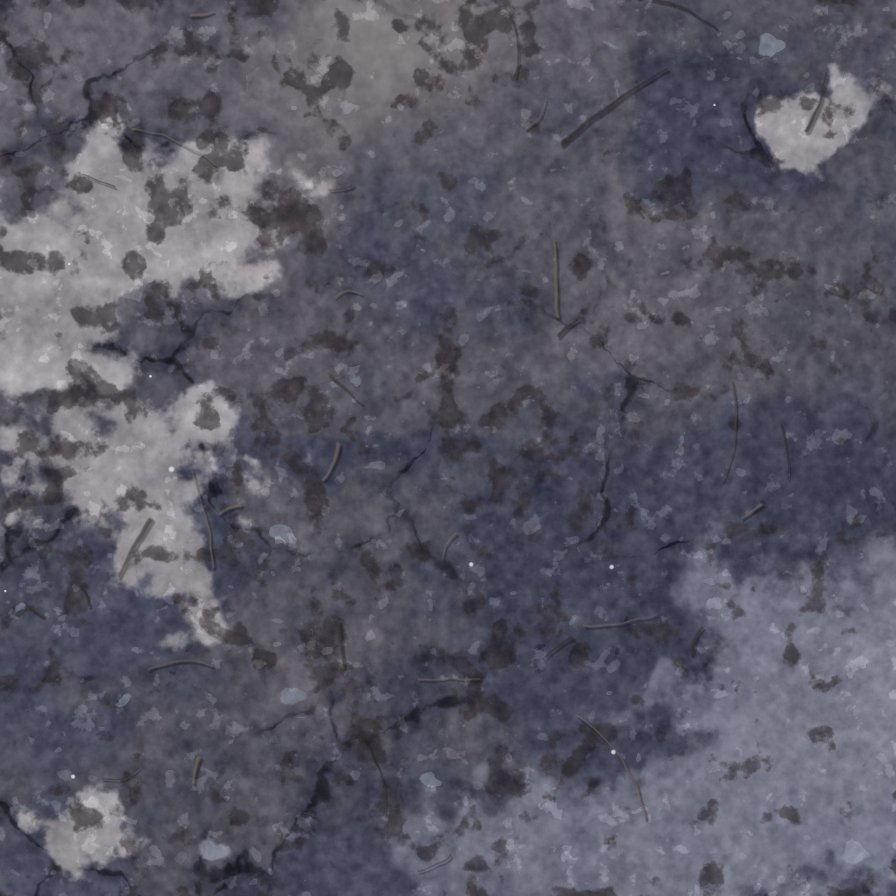
Reproduce this texture procedurally as a Shadertoy shader.

```glsl
const vec3 WET = vec3(0.225, 0.228, 0.295);
const vec3 PUDDLE = vec3(0.275, 0.29, 0.37);
const vec3 MUD = vec3(0.325, 0.32, 0.36);
const vec3 DRY_MUD = vec3(0.40, 0.385, 0.42);
const vec3 PALE_DIRT = vec3(0.61, 0.595, 0.61);
const vec3 COOL_DIRT = vec3(0.445, 0.45, 0.515);
const vec3 HAZE = vec3(0.60, 0.575, 0.56);
const vec3 STRAW = vec3(0.46, 0.41, 0.37);
const vec3 BARK = vec3(0.19, 0.17, 0.18);
const vec3 STONE = vec3(0.58, 0.61, 0.68);
const float SLAB_CELLS = 5.0;
const float GRAIN = 0.17;
const float EDGE = 0.0016;
const int TWIGS = 34;
const int GLINTS = 9;

float hash(vec2 p) {
    vec3 q = fract(p.xyx * 0.1031);
    q += dot(q, q.yzx + 33.33);
    return fract((q.x + q.y) * q.z);
}

vec2 hash2(vec2 p) {
    return vec2(hash(p + 7.3), hash(p + 41.7));
}

float noise(vec2 p) {
    vec2 i = floor(p), f = fract(p);
    f = f * f * (3.0 - 2.0 * f);
    return mix(mix(hash(i), hash(i + vec2(1, 0)), f.x),
               mix(hash(i + vec2(0, 1)), hash(i + 1.0), f.x), f.y);
}

float fbm(vec2 p) {
    float sum = 0.0, amp = 0.5;
    for (int i = 0; i < 5; i++) {
        sum += amp * noise(p);
        p = mat2(1.6, 1.2, -1.2, 1.6) * p + 13.1;
        amp *= 0.5;
    }
    return sum / 0.97;
}

// Positive inside an ellipse, 1 at its centre
float blob(vec2 p, vec2 centre, vec2 radius) {
    return 1.0 - length((p - centre) / radius);
}

// Gap to the nearest slab border, and a random tone per slab
vec2 slabs(vec2 p) {
    float near = 9.0, second = 9.0, tone = 0.0;
    for (int k = 0; k < 9; k++) {
        vec2 cell = floor(p) + vec2(k % 3, k / 3) - 1.0;
        float d = length(cell + hash2(cell) - p);
        if (d < near) { second = near; near = d; tone = hash(cell + 3.9); }
        else second = min(second, d);
    }
    return vec2(second - near, tone);
}

// One ragged lump in some of the cells: coverage and random tone
vec2 lumps(vec2 p, float cells, float share) {
    p *= cells;
    vec2 cell = floor(p), r = hash2(cell + cells);
    float size = mix(0.06, 0.26, r.x * r.y);
    float d = length((fract(p) - mix(vec2(0.3), vec2(0.7), r)) * vec2(0.8, 1.15));
    d += 0.22 * (noise(p * 4.5) - 0.5);
    float mask = 1.0 - smoothstep(size * 0.7, size * 1.1, d);
    return vec2(mask * step(hash(cell + 91.0), share), r.y);
}

// Bent, tapering twig: coverage
float twig(vec2 p, float angle, float halfLength, float width, float bend) {
    float c = cos(angle), s = sin(angle);
    p = mat2(c, -s, s, c) * p;
    float t = p.x / halfLength;
    p.y += bend * halfLength * t * t + 0.004 * (noise(vec2(p.x * 60.0, angle * 9.0)) - 0.5);
    float d = length(vec2(max(abs(p.x) - halfLength, 0.0), p.y));
    return 1.0 - smoothstep(-EDGE, EDGE, d - width * (1.0 - 0.35 * t));
}

void mainImage(out vec4 fragColor, in vec2 fragCoord) {
    vec2 p = fragCoord / iResolution.xy;
    vec2 warp = vec2(fbm(p * 9.0), fbm(p * 9.0 + 37.0)) - 0.5;
    vec2 ripple = vec2(fbm(p * 32.0 + 9.0), fbm(p * 32.0 + 57.0)) - 0.5;
    vec2 q = p + 0.12 * warp + 0.035 * ripple;
    float rough = fbm(p * 17.0 + 5.0) - 0.5;
    float broad = fbm(p * 4.0 + 21.0) - 0.5;
    float mottle = fbm(p * 42.0 + 70.0) - 0.5;
    float fine = fbm(p * 95.0) - 0.5;
    float leftSide = 1.0 - smoothstep(0.4, 0.75, p.x);

    // Damp slabs, drier towards the top, with a puddle on the right
    vec2 slab = slabs(q * SLAB_CELLS + 2.0);
    float dry = 0.36 + 0.32 * p.y + 0.7 * broad + 0.25 * (slab.y - 0.5) + 0.6 * rough;
    vec3 col = mix(MUD, DRY_MUD, smoothstep(0.5, 0.95, dry));
    col = mix(col, PUDDLE, 0.75 * (1.0 - smoothstep(0.25, 0.6, dry)));
    float puddle = max(blob(q, vec2(0.71, 0.33), vec2(0.2, 0.23)),
                       blob(q, vec2(0.82, 0.46), vec2(0.25, 0.09)));
    puddle = max(puddle, blob(q, vec2(0.42, 0.51), vec2(0.2, 0.04)));
    puddle = max(puddle, blob(q, vec2(0.82, 0.87), vec2(0.15, 0.1)));
    col = mix(col, mix(WET, PUDDLE, 0.4 + 1.2 * broad), 0.8 * smoothstep(-0.1, 0.25, puddle + 0.9 * rough));

    // Wet hollows and short broken cracks along slab borders
    float broken = smoothstep(0.0, 0.2, fbm(p * 7.0 + 83.0) - 0.5 + 0.06 * leftSide);
    float hollow = (1.0 - smoothstep(0.0, 0.28, slab.x + 0.7 * rough)) * mix(0.25, 0.75, leftSide);
    col = mix(col, WET, hollow * (0.4 + 0.6 * broken));
    col *= 1.0 - 0.4 * broken * (1.0 - smoothstep(0.0, 0.05, slab.x + 0.12 * mottle));

    // Pale dried dirt: warm on the left, cool at the lower right
    float warm = max(blob(q, vec2(0.18, 0.76), vec2(0.16, 0.1)), blob(q, vec2(0.05, 0.67), vec2(0.11, 0.13)));
    warm = max(warm, blob(q, vec2(0.13, 0.47), vec2(0.15, 0.075)));
    warm = max(warm, blob(q, vec2(0.18, 0.37), vec2(0.07, 0.11)));
    warm = max(warm, blob(q, vec2(0.93, 0.87), vec2(0.08, 0.055)));
    warm = max(warm, blob(q, vec2(0.09, 0.03), vec2(0.06, 0.05)));
    float cool = max(blob(q, vec2(0.97, 0.17), vec2(0.26, 0.25)), blob(q, vec2(0.68, 0.04), vec2(0.25, 0.12)));
    warm = smoothstep(0.0, 0.28, warm + 1.3 * rough + 0.6 * mottle);
    cool = smoothstep(-0.02, 0.25, cool + 0.9 * rough + 0.4 * mottle);
    col = mix(col, COOL_DIRT + 0.2 * broad + 0.12 * (p.x - 0.75), 0.9 * cool);
    col = mix(col, PALE_DIRT + 0.25 * rough, 0.92 * warm);

    // Hazy patch of light at the top
    vec2 h = (p - vec2(0.43, 0.95)) / vec2(0.12, 0.11);
    float haze = exp(-dot(h, h));
    col = mix(col, HAZE, 0.6 * haze);

    // Stones, ragged grit and dark pits
    float stony = leftSide * (1.0 - smoothstep(0.15, 0.4, p.y));
    vec2 stone = lumps(p + 0.03 * ripple, 11.0, mix(0.1, 0.55, stony));
    col = mix(col, STONE * mix(0.75, 1.1, stone.y), 0.65 * stone.x);
    vec2 crumb = lumps(p + 0.03 * warp + 0.02 * ripple, 37.0, 0.3);
    col += (crumb.y - 0.35) * 0.16 * crumb.x;
    float pits = smoothstep(0.14, 0.26, fbm(p * 34.0 + 140.0) - 0.5 + 0.25 * broad + 0.03 * leftSide);
    col = mix(col, BARK, 0.6 * pits);
    float grit = smoothstep(0.17, 0.27, fbm(p * 58.0 + 190.0) - 0.5);
    col += 0.1 * grit;
    col += (1.0 - 0.5 * haze) * (0.07 * mottle + GRAIN * fine);

    // Twigs with a faint shadow, denser on the left
    for (int i = 0; i < TWIGS; i++) {
        vec2 id = vec2(i, 17.0), a = hash2(id), b = hash2(id + 50.0);
        vec2 at = p - vec2(pow(a.x, 1.5), a.y);
        float len = mix(0.012, 0.075, b.x * b.x);
        float width = mix(0.0004, 0.0019, b.y * b.y);
        float angle = 6.28 * hash(id + 80.0), bend = 0.5 * (hash(id + 95.0) - 0.5);
        col *= 1.0 - 0.3 * twig(at + vec2(-0.002, 0.003), angle, len, width * 1.4, bend);
        col = mix(col, mix(BARK, STRAW, smoothstep(0.2, 0.7, hash(id + 120.0))), 0.7 * twig(at, angle, len, width, bend));
    }

    // Small wet glints
    for (int i = 0; i < GLINTS; i++) {
        vec2 g = hash2(vec2(i, 203.0));
        float size = mix(0.0015, 0.004, hash(vec2(i, 231.0)));
        col = mix(col, vec3(0.88, 0.9, 0.95), 0.85 * (1.0 - smoothstep(size * 0.3, size * 1.2, length(p - g))));
    }
    fragColor = vec4(clamp(col, 0.0, 1.0), 1.0);
}
```
